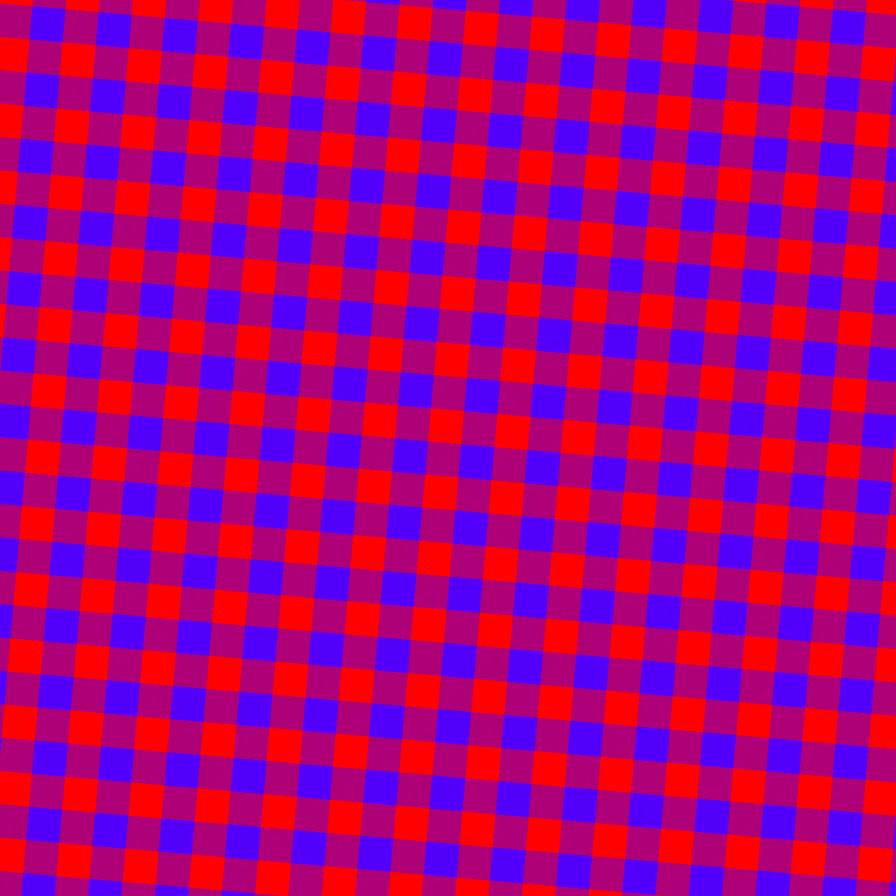
This pattern is drawn by a WebGL 2 fragment shader. Its source:

```glsl
#version 300 es
precision highp float;
// Two-colour gingham cloth, slightly turned. Warp and weft bands cross into
// solid squares where their colours agree, and into a faint, fine diagonal
// twill where they differ. Every edge is box-filtered analytically.

#define REPEAT 0.0742                // side of one repeat, in canvas heights
#define TILT_DEGREES 5.0             // clockwise turn of the cloth
#define ANCHOR vec2(0.3967, 0.6449)  // centre of one blue square
#define BAND_SHARE 0.5               // blue band width per repeat
#define TWILL_LINES 17.0             // twill lines per repeat
#define TWILL_BLUE 0.465             // blue share of the twill
#define TWILL_BLUR 0.00225           // softness of the twill, in canvas heights
#define RED vec3(1.0, 0.0, 0.01)
#define BLUE vec3(0.32, 0.0, 0.99)

uniform vec2 u_resolution;
out vec4 fragColor;

// Integral from zero of a unit-period pulse that is on for the share "duty"
float pulseIntegral(float x, float duty) {
    return floor(x) * duty + min(fract(x), duty);
}

// Pulse averaged over a filter of the given width
float pulse(float x, float duty, float width) {
    return (pulseIntegral(x + 0.5 * width, duty)
          - pulseIntegral(x - 0.5 * width, duty)) / width;
}

void main() {
    // Cloth coordinates: one unit per repeat, blue squares at integers
    vec2 offset = gl_FragCoord.xy / u_resolution.y - ANCHOR;
    float angle = radians(TILT_DEGREES);
    float c = cos(angle), s = sin(angle);
    vec2 cloth = vec2(c * offset.x - s * offset.y,
                      s * offset.x + c * offset.y) / REPEAT;
    float pixel = 1.0 / (u_resolution.y * REPEAT);

    // Blue bands of the warp (upright) and the weft (level)
    float warp = pulse(cloth.x + 0.5 * BAND_SHARE, BAND_SHARE, pixel);
    float weft = pulse(cloth.y + 0.5 * BAND_SHARE, BAND_SHARE, pixel);

    // Rising twill, kept equally soft at every canvas size
    float blur = max(pixel, TWILL_BLUR / REPEAT) * TWILL_LINES * sqrt(2.0);
    float twill = pulse((cloth.x - cloth.y) * TWILL_LINES, TWILL_BLUE, blur);

    // Share of blue thread on the surface
    float bothBlue = warp * weft;
    float oneBlue = warp + weft - 2.0 * bothBlue;
    float blueShare = bothBlue + oneBlue * twill;

    fragColor = vec4(mix(RED, BLUE, blueShare), 1.0);
}
```
